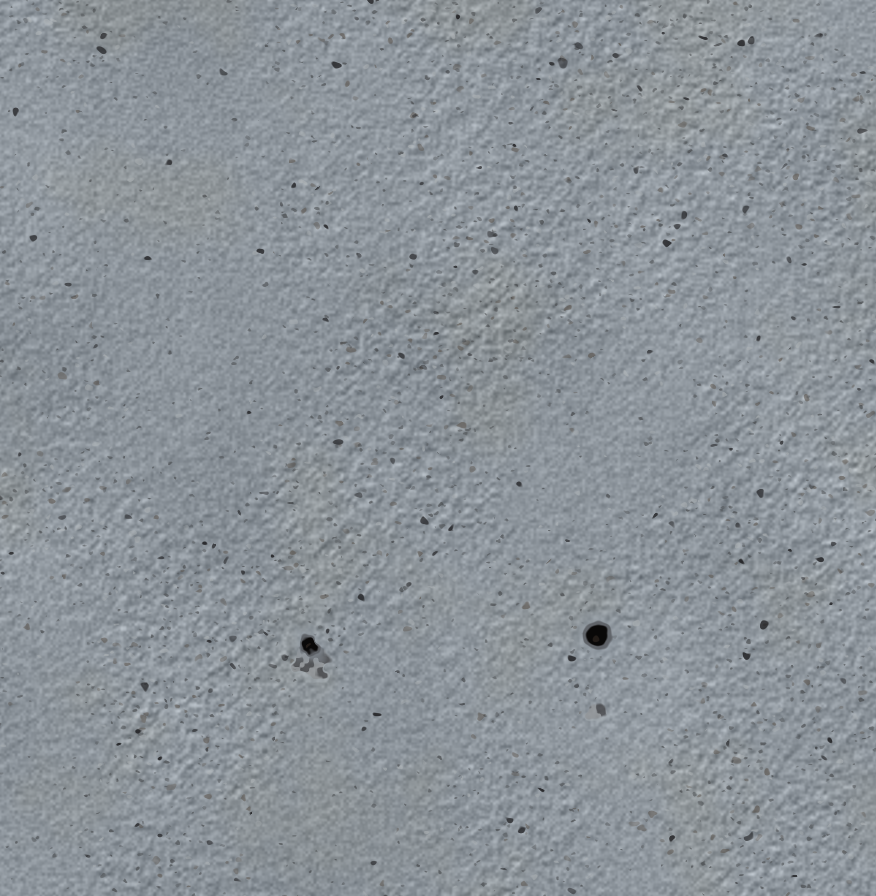
Give the GLSL for this texture, as a Shadertoy shader.

```glsl
float hash(vec2 p) {
    return fract(sin(dot(p, vec2(127.1, 311.7))) * 43758.5);
}

float noise(vec2 p) {
    vec2 i = floor(p), f = fract(p);
    f = f * f * (3.0 - 2.0 * f);
    float low = mix(hash(i), hash(i + vec2(1, 0)), f.x);
    float high = mix(hash(i + vec2(0, 1)), hash(i + vec2(1, 1)), f.x);
    return mix(low, high, f.y);
}

float fbm(vec2 p) {
    float sum = 0.0, weight = 0.5;
    for (int i = 0; i < 4; i++) {
        sum += weight * noise(p);
        p = mat2(1.6, 1.2, -1.2, 1.6) * p + 7.3;
        weight *= 0.5;
    }
    return sum / 0.9375;
}

// Slope of a bumpy surface lit from the upper left
float relief(vec2 p) {
    vec2 toLight = vec2(-0.3, 0.5);
    return noise(p) - noise(p + toLight);
}

// Coverage of scattered irregular specks, at most one per grid cell
float specks(vec2 uv, float cells, float density, float size, float seed, float blur) {
    vec2 p = uv * cells;
    p += 0.35 * (vec2(noise(p * 2.3 + seed), noise(p * 2.3 + seed + 31.0)) - 0.5);
    vec2 home = floor(p);
    float cover = 0.0;
    for (int y = -1; y <= 1; y++) {
        for (int x = -1; x <= 1; x++) {
            vec2 id = home + vec2(x, y);
            vec2 key = id + seed;
            vec2 center = id + vec2(hash(key + 3.1), hash(key + 8.7));
            float radius = size * mix(0.45, 1.0, pow(hash(key + 5.9), 2.0));
            vec2 d = (p - center) * vec2(0.85, 1.15);
            float soft = blur * cells;
            float spot = 1.0 - smoothstep(radius - soft, radius + soft, length(d));
            float strength = mix(0.5, 1.0, hash(key + 12.4));
            cover = max(cover, spot * strength * step(hash(key), density));
        }
    }
    return cover;
}

float disc(vec2 uv, vec2 center, float radius, float blur) {
    return 1.0 - smoothstep(radius - blur, radius + blur, length(uv - center));
}

// Drilled hole with a smooth collar, a worn rim and a faint glint inside
vec3 drillHole(vec3 color, vec2 uv, vec2 center, float radius, float wear, float blur) {
    vec2 q = uv + wear * radius * (vec2(noise(uv * 130.0), noise(uv * 130.0 + 40.0)) - 0.5);
    vec3 collar = vec3(0.56, 0.595, 0.63);
    vec3 rim = vec3(0.33, 0.34, 0.36);
    color = mix(color, collar, 0.6 * disc(q, center, radius * 2.0, radius * 0.8));
    color = mix(color, rim, 0.8 * disc(q, center, radius * 1.25, blur * 1.5));
    color = mix(color, vec3(0.035, 0.03, 0.03), disc(q, center, radius * 0.9, blur * 1.5));
    vec2 glint = center + radius * vec2(-0.2, -0.25);
    return mix(color, vec3(0.2, 0.16, 0.14), 0.6 * disc(q, glint, radius * 0.25, blur));
}

// Shallow chip: broken dark crumbs with a bright lower edge
vec3 chip(vec3 color, vec2 uv, vec2 center, float radius, float blur) {
    vec2 q = uv + radius * 0.9 * (vec2(noise(uv * 110.0), noise(uv * 110.0 + 20.0)) - 0.5);
    float area = disc(q, center, radius, blur * 2.0);
    float crumbs = smoothstep(0.42, 0.68, noise(uv * 190.0));
    vec3 broken = mix(vec3(0.57, 0.58, 0.59), vec3(0.25, 0.25, 0.26), crumbs);
    float edge = disc(q, center - vec2(0.0, radius * 0.5), radius, blur * 2.0) * (1.0 - area);
    color = mix(color, vec3(0.65, 0.68, 0.7), 0.5 * edge);
    return mix(color, broken, 0.75 * area);
}

void mainImage(out vec4 fragColor, in vec2 fragCoord) {
    vec2 uv = fragCoord / iResolution.y;
    float blur = 0.8 / iResolution.y;

    // Worn patches, strongest in a band below the middle
    float band = smoothstep(0.08, 0.25, uv.y) * (1.0 - smoothstep(0.44, 0.52, uv.y));
    float patches = fbm(uv * vec2(6.0, 5.0) + 2.7);
    float rough = smoothstep(0.34, 0.72, patches + 0.12 * band);

    // Broad tone, faint vertical streaks and fine grain
    float tone = 0.07 * (fbm(uv * 5.0 + 11.0) - 0.5);
    tone += 0.022 * (fbm(uv * vec2(28.0, 4.0)) - 0.5);
    tone += mix(0.09, 0.19, rough) * relief(uv * 175.0);
    tone += mix(0.02, 0.10, rough) * relief(uv * 85.0 + 9.0);
    tone += 0.10 * (noise(uv * 330.0 + 5.0) - 0.5);
    vec3 color = vec3(0.553, 0.584, 0.613) + tone;
    float warmth = smoothstep(0.45, 0.75, fbm(uv * 9.0 + 23.0));
    color += warmth * vec3(0.006, 0.0, -0.016);

    // Pale grains, brown stones and dark pits
    float pale = specks(uv, 75.0, 0.03 + 0.12 * rough, 0.24, 17.0, blur);
    float brown = specks(uv, 70.0, 0.01 + 0.13 * rough, 0.27, 53.0, blur);
    float finePits = specks(uv, 120.0, 0.05 + 0.16 * rough, 0.29, 71.0, blur);
    float largePits = specks(uv, 48.0, 0.015 + 0.09 * rough, 0.21, 97.0, blur);
    color = mix(color, vec3(0.69, 0.71, 0.72), 0.6 * pale);
    color = mix(color, vec3(0.35, 0.32, 0.29), 0.6 * brown);
    color = mix(color, vec3(0.27, 0.28, 0.29), 0.7 * finePits);
    color = mix(color, vec3(0.13, 0.13, 0.14), 0.9 * largePits);

    // Damage in the lower half
    color = chip(color, uv, vec2(0.348, 0.264), 0.019, blur);
    color = drillHole(color, uv, vec2(0.346, 0.279), 0.009, 1.1, blur);
    color = drillHole(color, uv, vec2(0.667, 0.291), 0.013, 0.25, blur);
    color = chip(color, uv, vec2(0.666, 0.208), 0.010, blur);

    fragColor = vec4(clamp(color, 0.0, 1.0), 1.0);
}
```
